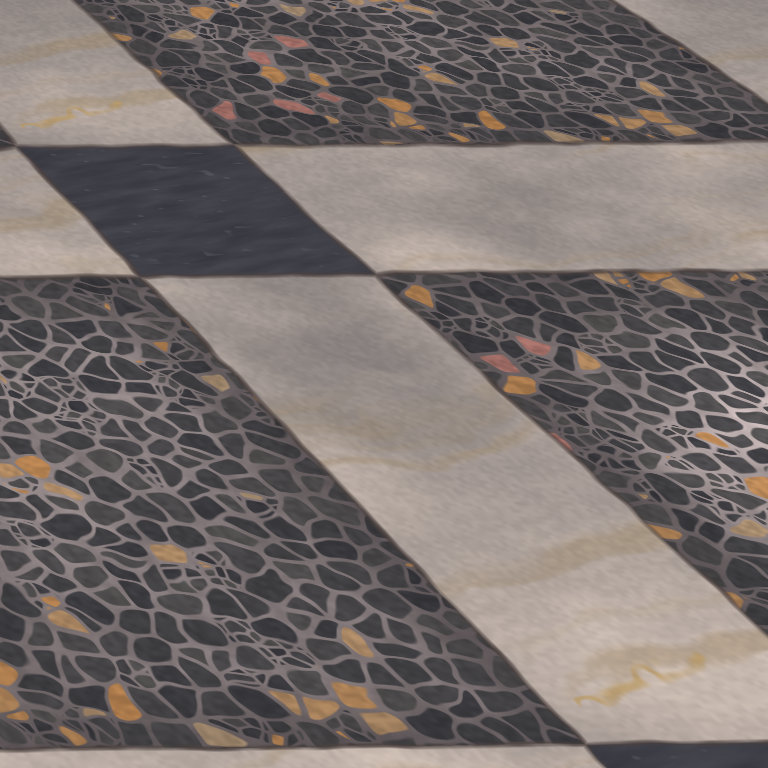
Write a WebGL 1 fragment shader that draws this texture.

```glsl
precision highp float;
// Stone floor seen in perspective: pale marble strips cross on dark slate blocks
// and frame panels of terrazzo. Canvas points are projected to floor coordinates,
// folded into one tile, then filled with rounded Voronoi chips and layered noise.
uniform vec2 u_resolution;

const vec2 PERIOD = vec2(3.76, 3.6); // tile size in strip widths

float hash(vec2 p) {
  return fract(sin(dot(p, vec2(127.1, 311.7))) * 43758.5);
}

vec2 hash2(vec2 p) {
  return vec2(hash(p), hash(p + 37.3));
}

float noise(vec2 p) {
  vec2 i = floor(p), f = fract(p);
  f = f * f * (3.0 - 2.0 * f);
  return mix(mix(hash(i), hash(i + vec2(1, 0)), f.x),
             mix(hash(i + vec2(0, 1)), hash(i + vec2(1, 1)), f.x), f.y);
}

float fbm(vec2 p) {
  float sum = 0.0, amp = 0.53;
  for (int i = 0; i < 4; i++) {
    sum += amp * noise(p);
    p = mat2(1.6, 1.2, -1.2, 1.6) * p + 5.3;
    amp *= 0.5;
  }
  return sum;
}

// Rounded Voronoi cells: x = distance to the border, yz = random values of the cell
vec3 chips(vec2 p) {
  vec2 base = floor(p), f = fract(p), home = vec2(0), nearest = vec2(8);
  for (int y = -1; y <= 1; y++)
    for (int x = -1; x <= 1; x++) {
      vec2 cell = vec2(x, y);
      vec2 d = cell + 0.05 + 0.9 * hash2(base + cell) - f;
      if (dot(d, d) < dot(nearest, nearest)) { nearest = d; home = cell; }
    }
  float sum = 0.0;
  for (int y = -2; y <= 2; y++)
    for (int x = -2; x <= 2; x++) {
      vec2 cell = home + vec2(x, y);
      vec2 d = cell + 0.05 + 0.9 * hash2(base + cell) - f;
      vec2 gap = d - nearest;
      if (dot(gap, gap) > 1e-4)
        sum += exp(-18.0 * dot(0.5 * (d + nearest), normalize(gap)));
    }
  return vec3(-log(sum) / 18.0, hash2(base + home + 71.7));
}

vec3 chipColor(vec2 id, vec2 p) {
  vec3 dark = mix(vec3(0.20, 0.20, 0.22), vec3(0.31, 0.30, 0.30), id.x);
  vec3 ochre = mix(vec3(0.68, 0.48, 0.29), vec3(0.62, 0.53, 0.43), id.x);
  ochre = mix(ochre, vec3(0.63, 0.43, 0.40), step(0.985, id.y));
  return mix(dark, ochre, step(0.92, id.y)) * (0.9 + 0.2 * noise(p * 45.0));
}

vec3 terrazzo(vec2 p, float light) {
  vec3 mortar = mix(vec3(0.35, 0.32, 0.33), vec3(0.63, 0.58, 0.58), light);
  mortar *= 0.86 + 0.28 * fbm(p * 16.0);
  vec2 q = p * 8.3 + 0.35 * vec2(noise(p * 13.0), noise(p * 13.0 + 9.0));
  vec3 big = chips(q), small = chips(q * 1.9 + 20.0);
  // Some large cells stay empty and are packed with small chips
  float empty = step(big.y, 0.14) * step(big.z, 0.92);
  float bigMask = smoothstep(-0.04, 0.04, big.x - 0.035 - 0.09 * big.y) * (1.0 - empty);
  float smallMask = smoothstep(-0.07, 0.07, small.x - 0.1) * empty
                  * smoothstep(0.0, 0.06, big.x);
  vec3 col = mix(mortar, chipColor(small.yz, p), smallMask);
  col = mix(col, chipColor(big.yz, p), bigMask);
  return col * (0.92 + 0.2 * light);
}

vec3 marble(vec2 p, float depth) {
  float cloud = fbm(p * vec2(1.6, 2.2) + 3.0);
  float streak = fbm(vec2(p.x + 2.4 * p.y, 5.0 * p.y + 1.2 * p.x) + 2.0 * cloud);
  float tone = 0.34 + 0.42 * depth + 1.1 * (cloud - 0.5) + 0.35 * (streak - 0.5);
  vec2 shade = (p - vec2(0.6, 1.75)) / vec2(0.6, 0.5);
  tone -= 0.3 * exp(-dot(shade, shade));
  vec3 col = mix(vec3(0.54, 0.51, 0.50), vec3(0.80, 0.74, 0.70), clamp(tone, 0.0, 1.0));
  col = mix(col, vec3(0.58, 0.50, 0.38), 0.45 * smoothstep(0.55, 0.8, streak));
  // Yellow crack across the end of each strip
  vec2 a = p - vec2(0.12, 3.42), ab = vec2(0.55, -0.21);
  float along = clamp(dot(a, ab) / dot(ab, ab), 0.0, 1.0);
  float crack = length(a - ab * along + 0.07 * (noise(p * 14.0) - 0.5));
  col = mix(col, vec3(0.72, 0.59, 0.37), 0.7 * (1.0 - smoothstep(0.005, 0.03, crack)));
  return col * (0.96 + 0.08 * noise(p * 50.0));
}

vec3 slate(vec2 p) {
  float grain = fbm(vec2(p.x * 5.0, p.y * 22.0 + p.x * 6.0));
  float fleck = smoothstep(0.86, 1.0, noise(p * vec2(16.0, 34.0)));
  return vec3(0.20, 0.20, 0.235) + 0.09 * grain + 0.07 * fleck;
}

void main() {
  vec2 uv = gl_FragCoord.xy / u_resolution;

  // Perspective floor coordinates; the horizon lies far above the canvas
  float down = 1.0 - uv.y + 0.009 * (uv.x - 0.3);
  float inv = 1.0 / (down + 1.733);
  float width = 0.2513 + 0.145 * down;
  vec2 unit = vec2(0.71 * width, 0.0418 / (inv * inv)); // canvas length of a floor unit
  vec2 ground = vec2((uv.x + 0.1536 - 0.94 * down) / width, (0.52 - inv) / 0.0418);
  vec2 p = mod(ground, PERIOD);

  // Signed canvas distances to the two strip directions, slightly uneven
  vec2 fold = abs(mod(ground - 0.5 + 0.5 * PERIOD, PERIOD) - 0.5 * PERIOD) - 0.5;
  vec2 edge = fold * unit + 0.004 * (noise(ground * 9.0) - 0.5);
  vec2 strip = 1.0 - smoothstep(-0.0018, 0.0018, edge);

  // Worn light patches, dull along the panel borders
  vec2 left = (uv - vec2(0.16, 0.46)) / vec2(0.22, 0.17);
  vec2 right = (uv - vec2(0.97, 0.44)) / vec2(0.15, 0.13);
  float light = 0.2 + 0.5 * fbm(p * 2.0) + 0.3 * exp(-dot(left, left))
              + 0.6 * exp(-dot(right, right));
  light *= 0.3 + 0.7 * smoothstep(0.0, 0.1, min(edge.x, edge.y));

  vec3 pale = marble(p, down);
  vec3 col = mix(terrazzo(p, light), pale, max(strip.x, strip.y));
  col = mix(col, slate(p), strip.x * strip.y);

  // Thin brown joints
  float joint = 1.0 - smoothstep(0.001, 0.005, min(abs(edge.x), abs(edge.y)));
  col = mix(col, vec3(0.29, 0.25, 0.24), joint * (0.35 + 0.5 * noise(uv * 40.0)));
  gl_FragColor = vec4(col, 1.0);
}
```
